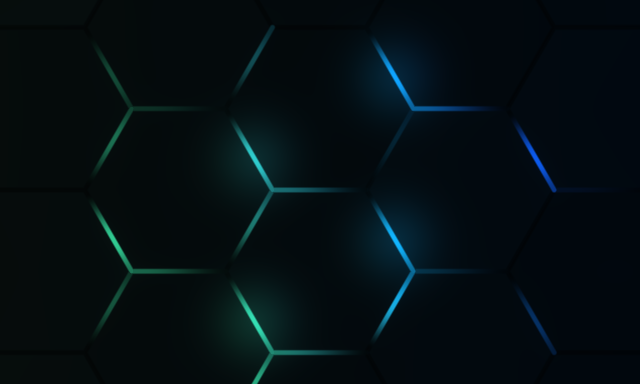
Write a Shadertoy shader that draws this background.

```glsl
#define SIDE 0.2445
#define FIRST_JOINT vec2(0.343, 0.717)
#define HALF_WIDTH 0.0062
#define SEAM_DARKNESS 0.42
#define GLOW_RADIUS 0.105
#define GLOW_STRENGTH 0.16
#define HALO_STRENGTH 0.035
#define CELL_VARIATION 0.3

const float ROW_STEP = SIDE * 1.7320508;
const vec2 UP_LEFT = vec2(-0.5, 0.8660254);
const vec2 DOWN_LEFT = vec2(-0.5, -0.8660254);
const vec2 RIGHT = vec2(1.0, 0.0);

// Light of each joint's three arms: up-left, down-left, right
const vec3 ARM_LIGHT[12] = vec3[12](
    vec3(0.28, 0.45, 0.18), vec3(0.85, 0.33, 0.40), vec3(0.0),
    vec3(0.00, 0.32, 0.00), vec3(0.88, 0.50, 0.42), vec3(0.95, 0.70, 0.48),
    vec3(1.00, 0.16, 0.55), vec3(1.00, 0.90, 0.20), vec3(0.0),
    vec3(0.00, 0.00, 0.00), vec3(0.92, 0.00, 0.10), vec3(0.36, 0.00, 0.00));

float hash(vec2 p) {
    return fract(sin(dot(p, vec2(127.1, 311.7))) * 4375.85);
}

vec3 armLight(int column, int row) {
    if (column < 0 || column > 3 || row < 0 || row > 2) return vec3(0.0);
    return ARM_LIGHT[column * 3 + row];
}

// Green at lower left, through cyan, to blue at upper right
vec3 neonColor(vec2 p) {
    float h = p.x + 0.35 * p.y;
    vec3 color = mix(vec3(0.22, 0.92, 0.66), vec3(0.20, 0.88, 0.93), smoothstep(0.6, 0.95, h));
    color = mix(color, vec3(0.06, 0.70, 1.0), smoothstep(0.9, 1.2, h));
    return mix(color, vec3(0.05, 0.38, 1.0), smoothstep(1.2, 1.6, h));
}

// Distance to an arm, and position along it from 0 to 1
vec2 arm(vec2 q, vec2 direction) {
    float t = clamp(dot(q, direction) / SIDE, 0.0, 1.0);
    return vec2(length(q - direction * t * SIDE), t);
}

// Light peaks part of the way along a slanted arm
float slantedFade(float t) {
    return mix(0.55, 1.0, smoothstep(0.0, 0.35, t)) * (1.0 - smoothstep(0.4, 0.95, t));
}

void mainImage(out vec4 fragColor, in vec2 fragCoord) {
    vec2 p = fragCoord / iResolution.y;
    float soft = 0.0012 + 0.7 / iResolution.y;

    float seamDistance = 1.0, cellDistance = 9.0, cellShade = 0.0;
    float line = 0.0, halo = 0.0, glow = 0.0;

    // Each joint owns three arms and the cell at its lower right
    for (int column = -1; column <= 4; column++) {
        for (int row = -1; row <= 3; row++) {
            float odd = float(column & 1);
            vec2 joint = FIRST_JOINT + vec2(1.5 * SIDE * float(column),
                                            ROW_STEP * (0.5 * odd - float(row)));
            vec2 q = p - joint;
            vec2 a = arm(q, UP_LEFT), b = arm(q, DOWN_LEFT), c = arm(q, RIGHT);
            vec3 d = vec3(a.x, b.x, c.x);
            vec3 light = armLight(column, row);
            vec3 lit = light * vec3(slantedFade(a.y), slantedFade(b.y),
                                    1.0 - smoothstep(0.1, 1.1, c.y));

            seamDistance = min(seamDistance, min(d.x, min(d.y, d.z)));
            vec3 core = lit * (1.0 - smoothstep(HALF_WIDTH - soft, HALF_WIDTH + soft, d));
            line = max(line, max(core.x, max(core.y, core.z)));
            halo += dot(lit, exp(-d * 55.0));

            // Broad glow beside the bright arms of the middle columns
            if (column == 1 || column == 2) {
                vec2 g = (q - UP_LEFT * SIDE * 0.38) / GLOW_RADIUS;
                glow += smoothstep(0.5, 1.0, light.x) * exp(-dot(g, g));
            }

            float toCell = length(q + UP_LEFT * SIDE);
            if (toCell < cellDistance) {
                cellDistance = toCell;
                cellShade = hash(vec2(column, row) + 3.0) - 0.5;
            }
        }
    }

    // Dark panels, slightly uneven from cell to cell
    float across = fragCoord.x / iResolution.x;
    vec3 color = mix(vec3(0.022, 0.046, 0.043), vec3(0.003, 0.030, 0.058), across);
    color *= 1.0 + CELL_VARIATION * cellShade * (0.6 + 0.4 * cellDistance / SIDE);
    float seam = 1.0 - smoothstep(HALF_WIDTH - soft, HALF_WIDTH + soft, seamDistance);
    color *= 1.0 - SEAM_DARKNESS * seam;

    // Neon light
    vec3 neon = neonColor(p);
    color += neon * (GLOW_STRENGTH * glow + HALO_STRENGTH * halo);
    color = mix(color, neon, line);
    fragColor = vec4(color, 1.0);
}
```
